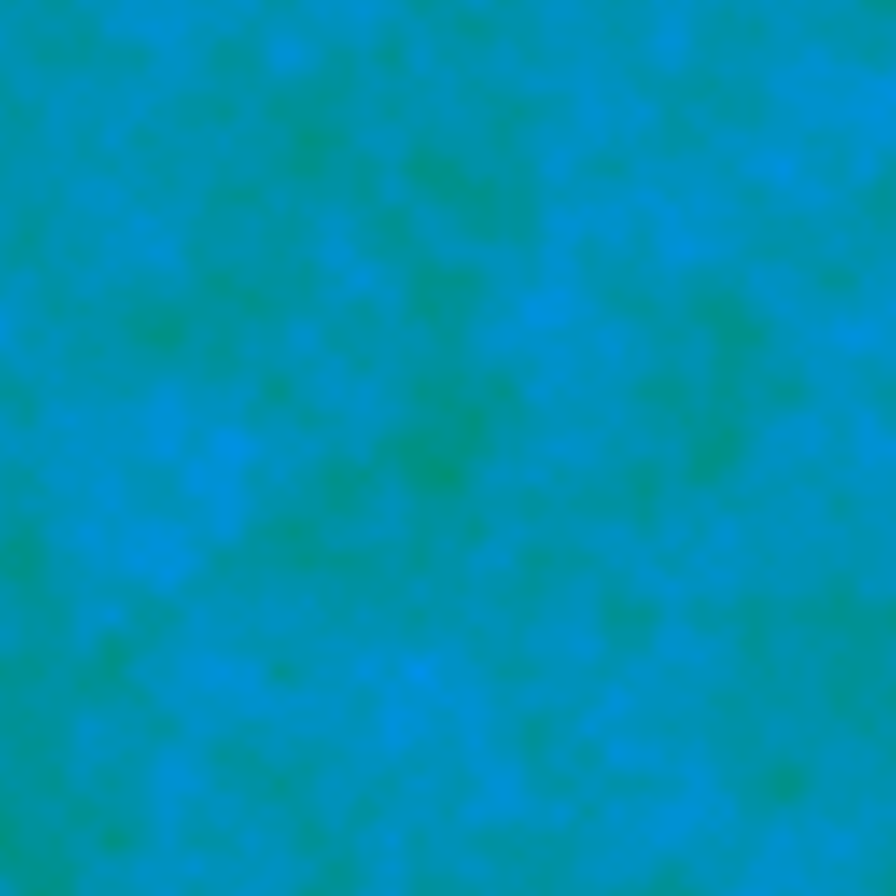
Give the GLSL for this texture, as a Shadertoy shader.

```glsl
// Soft mottled blue-green clouds: four octaves of smooth value noise
// drive only the blue channel, while red and green stay constant.

float hash(vec2 cell) {
    return fract(sin(dot(cell, vec2(127.1, 311.7))) * 43758.5453);
}

// Random lattice values, blended smoothly across each cell
float valueNoise(vec2 p) {
    vec2 cell = floor(p);
    vec2 blend = smoothstep(0.0, 1.0, fract(p));
    float low = mix(hash(cell), hash(cell + vec2(1, 0)), blend.x);
    float high = mix(hash(cell + vec2(0, 1)), hash(cell + vec2(1, 1)), blend.x);
    return mix(low, high, blend.y);
}

// Broad patches, medium blobs, small blobs and a faint grain, centred on zero
float clouds(vec2 uv) {
    float sum = 0.32 * valueNoise(uv * 8.0);
    sum += 0.28 * valueNoise(uv * 16.0 + 37.0);
    sum += 0.25 * valueNoise(uv * 32.0 + 74.0);
    sum += 0.10 * valueNoise(uv * 64.0 + 111.0);
    return sum - 0.475;
}

void mainImage(out vec4 fragColor, in vec2 fragCoord) {
    vec2 uv = fragCoord / iResolution.y;
    float blue = 0.70 + 0.61 * clouds(uv);
    fragColor = vec4(0.0, 0.57, blue, 1.0);
}
```
